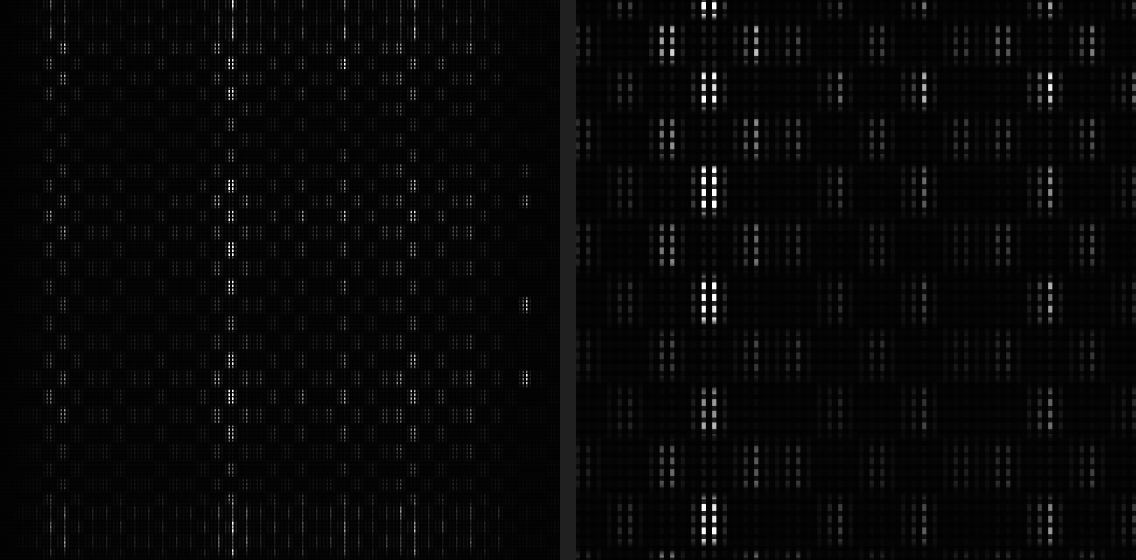
Left, the full canvas; right, a detail of the centre.
Give the GLSL for this pattern, as a Shadertoy shader.

```glsl
const float COLUMNS = 40.0;
const float THREADS_PER_COLUMN = 4.0;
const float WEFT_THREADS = 144.0;
const float TAU = 6.2831853;

float hash12(vec2 p) {
    vec3 q = fract(vec3(p.xyx) * 0.1031);
    q += dot(q, q.yzx + 33.33);
    return fract((q.x + q.y) * q.z);
}

// Coverage of a centred line in a unit cell, softened over one pixel
float lineCoverage(float cell, float halfWidth, float pixel) {
    float d = abs(fract(cell) - 0.5);
    float peak = min(1.0, 2.0 * halfWidth / pixel);
    return peak * clamp((halfWidth - d) / pixel + 0.5, 0.0, 1.0);
}

float bump(float x, float centre, float width) {
    float d = (x - centre) / width;
    return exp(-d * d);
}

// Rows are looser in the middle of the cloth; v runs downward
float rowCoordinate(float v) {
    return (v - 0.0586) * 36.6 - max(v - 0.414, 0.0) * 6.1
         + max(v - 0.84, 0.0) * 8.9 + 0.5;
}

// Five columns repeat as even, odd, even, odd, odd
float columnParity(float column) {
    float shift = column < 10.0 ? 2.0 : 1.0;
    float place = mod(column + shift, 5.0);
    return (place == 0.0 || place == 2.0) ? 0.0 : 1.0;
}

// Brightness of a column, with a few accented ones (index, gain)
float columnGain(float column) {
    const vec2 ACCENTS[10] = vec2[10](
        vec2(3.0, 0.5), vec2(4.0, 0.62), vec2(15.0, 0.62), vec2(16.0, 1.4),
        vec2(17.0, 0.55), vec2(21.0, 0.45), vec2(24.0, 0.85), vec2(28.0, 0.6),
        vec2(29.0, 0.85), vec2(33.0, 0.5));
    float gain = mix(0.14, 0.34, hash12(vec2(column, 7.0)));
    gain *= mix(0.6, 1.0, smoothstep(11.0, 14.0, column));
    gain *= smoothstep(0.0, 4.0, column) * (1.0 - 0.85 * step(35.5, column));
    for (int i = 0; i < 10; i++) {
        if (abs(column - ACCENTS[i].x) < 0.5) gain = ACCENTS[i].y;
    }
    return gain;
}

// Slow vertical wear: three bright zones fading downward
float rowGain(float v) {
    float wave = 0.5 + 0.5 * cos(TAU * (v - 0.085) / 0.305);
    return mix(0.28, mix(1.05, 0.8, v), wave) + 0.25 * bump(v, 0.52, 0.035);
}

// Two bright inner threads with weak neighbours; edges keep a single thread
float threadGain(float thread, float column, float edge) {
    float outer = (thread == 0.0 || thread == 3.0) ? 0.12 : 1.0;
    float left = thread == 1.0 ? mix(0.35, 1.0, hash12(vec2(column, 3.0))) : 1.0;
    float single = thread == 2.0 ? 1.0 : 0.1;
    return mix(outer * left, single, edge);
}

void mainImage(out vec4 fragColor, in vec2 fragCoord) {
    vec2 uv = fragCoord / iResolution.xy;
    float v = 1.0 - uv.y;
    float warpCount = COLUMNS * THREADS_PER_COLUMN;
    vec2 pixel = vec2(warpCount, WEFT_THREADS) / iResolution.xy;

    // Cell indices
    float column = floor(uv.x * COLUMNS);
    float thread = mod(floor(uv.x * warpCount), THREADS_PER_COLUMN);
    float rowPosition = rowCoordinate(v);
    float row = floor(rowPosition);
    float weftIndex = floor(v * WEFT_THREADS);

    // Fine threads
    float warp = lineCoverage(uv.x * warpCount, 0.2, pixel.x);
    float weft = lineCoverage(v * WEFT_THREADS, 0.29, pixel.y);

    // Over-under bursts, replaced by long dashes near top and bottom
    float edge = 1.0 - smoothstep(0.066, 0.078, v) + smoothstep(0.885, 0.905, v);
    float over = 1.0 - mod(row + columnParity(column), 2.0);
    float burst = over * (1.0 - smoothstep(0.28, 0.5, abs(fract(rowPosition) - 0.5)));
    float dash = 0.4 + 0.6 * burst;
    dash *= 1.0 - 0.8 * bump(v, 0.026, 0.004);
    dash *= smoothstep(0.0, 0.02, 1.0 - v);
    float shape = mix(burst + 0.06, dash, edge);
    float dots = mix(mix(0.12, 1.0, weft), mix(0.6, 1.0, weft), edge);

    // Variation between repeats
    float cellWear = mix(0.65, 1.2, hash12(vec2(column, row + 11.0)));
    float dotWear = mix(0.7, 1.15, hash12(vec2(column * 4.0 + thread, weftIndex)));
    float gain = columnGain(column) * mix(rowGain(v), 0.75, edge);

    // Isolated sparks along the right border
    float spark = step(36.5, column) * step(column, 37.5) * step(0.55, hash12(vec2(row, 19.0)));
    gain += spark * 0.75 * smoothstep(0.22, 0.45, v) * (1.0 - smoothstep(0.74, 0.78, v));

    float light = warp * dots * shape * gain * cellWear * dotWear;
    light *= 1.15 * threadGain(thread, column, edge);

    // Faint ground weave, darker where the warp passes under
    float border = smoothstep(0.0, 0.08, uv.x) * (1.0 - 0.5 * smoothstep(0.87, 0.93, uv.x));
    float bandWear = mix(0.5, 1.0, hash12(vec2(weftIndex, 31.0)));
    float ground = 0.006 + 0.013 * weft * bandWear * mix(0.5, 1.0, border);
    ground += 0.022 * warp * border * mix(0.25, 1.0, over);

    fragColor = vec4(vec3(clamp(ground + light, 0.0, 1.0)), 1.0);
}
```
